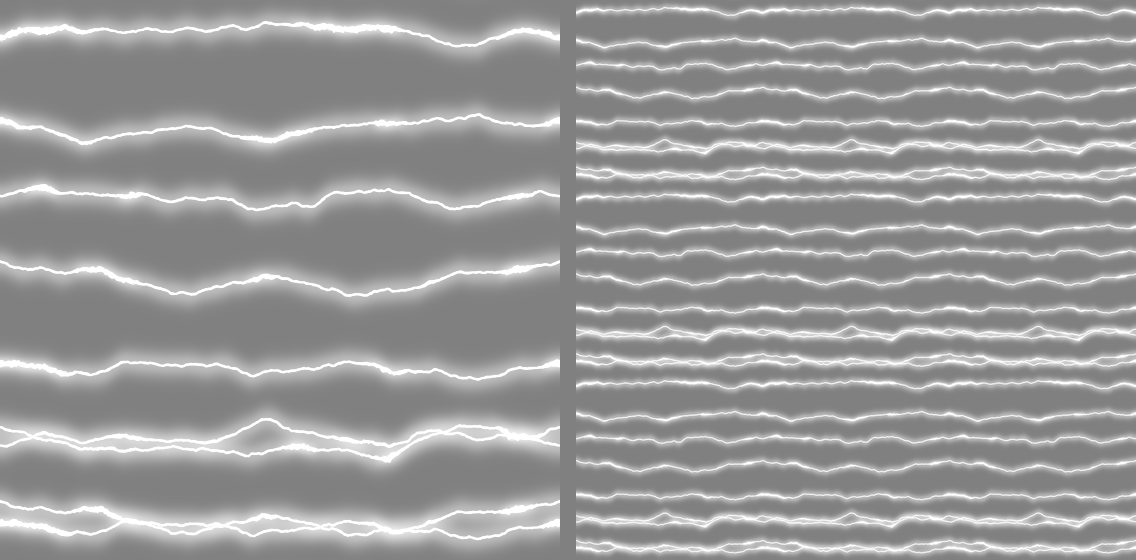
Left: one tile. Right: repeated 3 by 3.
This pattern is drawn by a Shadertoy shader. Its source:

```glsl
// Seven rows of white electric arcs with soft glows on mid grey; the two lowest
// rows each hold a crossing pair. Every arc is a height curve of wrapped value
// noise, drawn as a rough-edged core over a screened Gaussian halo.

const int ARC_COUNT = 9;
const float ARC_HEIGHTS[ARC_COUNT] = float[](
    0.937, 0.770, 0.642, 0.499, 0.337, 0.226, 0.212, 0.071, 0.052);
const int FIRST_REPEAT = 7;      // the last pair reuses two earlier shapes
const int REPEAT_OFFSET = 4;

const float BACKGROUND = 0.502;
const float SWAY = 0.023;        // height of the broadest bends
const float CORE_RADIUS = 0.0024;
const float SWELL_RADIUS = 0.0030;
const float HALO_RADIUS = 0.0235;
const float HALO_STRENGTH = 0.47;

float hash(vec3 p) {
    p = fract(p * 0.1031);
    p += dot(p, p.zyx + 31.32);
    return fract((p.x + p.y) * p.z);
}

// Value noise in 0..1 that wraps after a whole number of cells.
float wrappedNoise(float x, float cells, float seed) {
    float cell = floor(x * cells);
    float t = smoothstep(0.0, 1.0, x * cells - cell);
    float a = hash(vec3(mod(cell, cells), cells, seed));
    float b = hash(vec3(mod(cell + 1.0, cells), cells, seed));
    return mix(a, b, t);
}

float wrappedNoise2(vec2 p, float cells, float seed) {
    float row = floor(p.y * cells);
    float t = smoothstep(0.0, 1.0, p.y * cells - row);
    float a = wrappedNoise(p.x, cells, seed + mod(row, cells));
    float b = wrappedNoise(p.x, cells, seed + mod(row + 1.0, cells));
    return mix(a, b, t);
}

// Sum of octaves: few give smooth bends, many add the jagged detail.
float arcOffset(float x, float seed, int octaves) {
    float sum = 0.0, amplitude = SWAY, cells = 6.0;
    for (int i = 0; i < octaves; i++) {
        sum += amplitude * (2.0 * wrappedNoise(x, cells, seed) - 1.0);
        amplitude *= 0.48;
        cells = cells * 2.0 + 1.0;
    }
    return sum;
}

// Short stretches where the arc flares up, 0..1.
float arcSwell(float x, float seed) {
    return smoothstep(0.58, 1.0, wrappedNoise(x, 13.0, seed + 40.0));
}

// Signed vertical gap, taking the nearest copy across the tile border.
float wrappedGap(float y, float height) {
    float gap = y - height;
    return gap - round(gap);
}

float arcCore(vec2 uv, float height, float seed, float swell, float roughness, float pixel) {
    float stepX = 0.003;
    float offset = arcOffset(uv.x, seed, 6);
    float slope = (arcOffset(uv.x + stepX, seed, 6)
                 - arcOffset(uv.x - stepX, seed, 6)) / (2.0 * stepX);
    float dist = abs(wrappedGap(uv.y, height + offset)) / sqrt(1.0 + slope * slope);
    float ragged = wrappedNoise(uv.x, 90.0, seed + 60.0);
    float radius = CORE_RADIUS + SWELL_RADIUS * swell * (0.5 + ragged);
    radius += roughness * (0.0010 + 0.0026 * swell);
    return 1.0 - smoothstep(-0.6 * pixel, 0.6 * pixel, dist - radius);
}

float arcHalo(vec2 uv, float height, float seed, float swell) {
    float gap = wrappedGap(uv.y, height + arcOffset(uv.x, seed, 3));
    float wide = gap / HALO_RADIUS;
    float tight = gap / (0.5 * HALO_RADIUS);
    return HALO_STRENGTH * exp(-wide * wide) + 0.32 * swell * exp(-tight * tight);
}

void mainImage(out vec4 fragColor, in vec2 fragCoord) {
    vec2 uv = fragCoord / iResolution.xy;
    float pixel = 1.0 / iResolution.y;
    float roughness = wrappedNoise2(uv, 240.0, 7.0) - 0.5;

    float dark = 1.0;   // light still blocked after screening all halos
    float core = 0.0;
    for (int i = 0; i < ARC_COUNT; i++) {
        int shape = i < FIRST_REPEAT ? i : i - REPEAT_OFFSET;
        float seed = float(shape) * 17.0 + 3.0;
        float swell = arcSwell(uv.x, seed);
        dark *= 1.0 - arcHalo(uv, ARC_HEIGHTS[i], seed, swell);
        core = max(core, arcCore(uv, ARC_HEIGHTS[i], seed, swell, roughness, pixel));
    }

    float grey = mix(1.0, BACKGROUND, dark);
    fragColor = vec4(vec3(mix(grey, 1.0, core)), 1.0);
}
```
